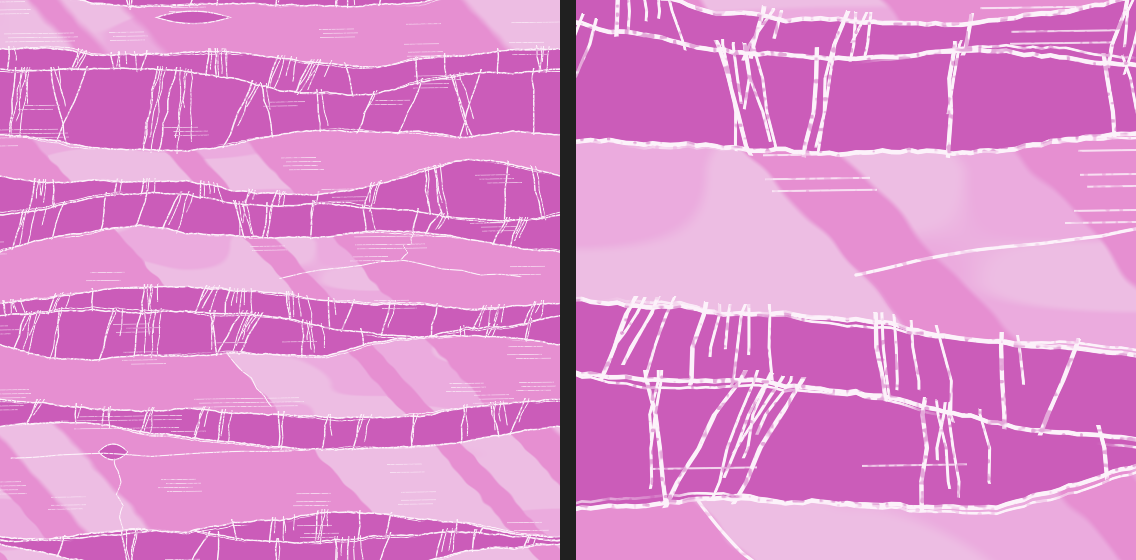
Left, the full canvas; right, a detail of the centre.
A Shadertoy shader for this pattern:

```glsl
const float TAU = 6.2831853;
const vec3 PINK = vec3(0.90, 0.56, 0.82);
const vec3 SHEEN = vec3(0.92, 0.67, 0.87);
const vec3 PALE = vec3(0.93, 0.74, 0.89);
const vec3 ROCK = vec3(0.795, 0.36, 0.725);
const vec3 CHALK = vec3(0.99, 0.95, 0.98);

float hash(vec2 p) {
    vec3 q = fract(p.xyx * 0.1031);
    q += dot(q, q.yzx + 33.33);
    return fract((q.x + q.y) * q.z);
}

float noise(vec2 p) {
    vec2 i = floor(p), f = p - i;
    f *= f * (3.0 - 2.0 * f);
    return mix(mix(hash(i), hash(i + vec2(1, 0)), f.x),
               mix(hash(i + vec2(0, 1)), hash(i + 1.0), f.x), f.y);
}

// Angular wobble that wraps across the canvas
float kinks(float x, float cells, float seed) {
    float t = x * cells, i = floor(t);
    return mix(hash(vec2(mod(i, cells), seed)),
               hash(vec2(mod(i + 1.0, cells), seed)), t - i) - 0.5;
}

float ink(float d, float halfWidth, float px) {
    return 1.0 - smoothstep(halfWidth - 0.6 * px, halfWidth + 0.6 * px, d);
}

// Two harmonics, in thousandths of the canvas, plus kinks
float edge(float x, float base, vec4 harmonics, float seed) {
    vec2 a = TAU * x * vec2(1, 2);
    vec4 waves = vec4(cos(a.x), sin(a.x), cos(a.y), sin(a.y));
    return base + 0.001 * dot(harmonics, waves) + 0.011 * kinks(x, 12.0, seed)
         + 0.003 * kinks(x, 48.0, seed + 7.0) + 0.0015 * kinks(x, 190.0, seed);
}

// A firm line with a loose, broken second pass
float sketch(vec2 p, float y, float seed, float px) {
    float loose = y + 0.012 * kinks(p.x, 8.0, seed + 3.0);
    float broken = smoothstep(-0.2, 0.0, kinks(p.x, 13.0, seed + 5.0));
    return max(ink(abs(p.y - y), 0.0014, px), broken * ink(abs(p.y - loose), 0.0008, px));
}

// Clusters of leaning strokes across one layer
float hatch(vec2 p, float top, float bottom, float seed, float px) {
    float height = bottom - top, over = 0.006, result = 0.0;
    if (height < 0.01 || p.y < top - over || p.y > bottom + over) return 0.0;
    float cells = 13.0, home = floor(p.x * cells);
    for (float j = -1.0; j < 2.0; j++) {
        float cell = home + j, id = mod(cell, cells);
        float count = 1.0 + floor(5.5 * pow(hash(vec2(id, seed)), 1.4));
        float start = (cell + 0.9 * hash(vec2(id, seed + 2.0))) / cells;
        float tilt = 0.7 * (hash(vec2(id, seed + 4.0)) - 0.7);
        for (float k = 0.0; k < count; k++) {
            float r = hash(vec2(id + 17.0 * k, seed + 6.0));
            float lean = tilt + 0.3 * (r - 0.5);
            float reach = k < 1.0 ? 1.0 : mix(0.4, 1.1, fract(r * 7.0));
            float x = start + k * (0.003 + 0.007 * r) + lean * (p.y - top)
                    + 0.005 * kinks(p.y, 50.0, seed + id + k);
            float dist = abs(p.x - x) * inversesqrt(1.0 + lean * lean);
            float inside = ink(p.y, top + height * reach + 0.003, px);
            result = max(result, inside * ink(dist, k < 1.0 ? 0.0013 : 0.0009, px));
        }
    }
    return result;
}

// Sparse groups of short, nearly level marks
float ticks(vec2 p, float px) {
    float y = 140.0 * p.y + 2.0 * p.x, row = floor(y), group = floor(row / 4.0);
    float x = p.x * 16.0 + 0.4 * hash(vec2(row, 3)) + 0.37 * group;
    float drawn = step(0.91, hash(vec2(floor(x), group))) * step(0.35, hash(vec2(row, 8)));
    return 0.8 * drawn * ink(abs(y - row - 0.5) / 140.0, 0.0006, px);
}

// Two-layer stratum: x is rock coverage, y is chalk coverage
vec2 stratum(vec2 p, vec3 base, vec4 upper, vec4 middle, vec4 lower, float seed, float px) {
    float top = edge(p.x, base.x, upper, seed);
    float bottom = max(top + 0.004, edge(p.x, base.z, lower, seed + 20.0));
    float mid = clamp(edge(p.x, base.y, middle, seed + 40.0), top, bottom);
    float lines = max(sketch(p, top, seed, px), sketch(p, bottom, seed + 20.0, px));
    lines = max(lines, sketch(p, mid, seed + 40.0, px));
    float strokes = max(hatch(p, top, mid, seed + 60.0, px), hatch(p, mid, bottom, seed + 80.0, px));
    return vec2(ink(max(top - p.y, p.y - bottom), 0.0, px), max(lines, strokes));
}

float crack(vec2 p, vec2 a, vec2 b, float px) {
    vec2 along = b - a, rel = p - a;
    float t = clamp(dot(rel, along) / dot(along, along), 0.0, 1.0);
    vec2 side = normalize(vec2(-along.y, along.x));
    float bend = 0.016 * kinks(t, 6.0, a.x * 90.0) * sin(t * 0.5 * TAU);
    return ink(length(rel - along * t - side * bend), 0.001, px);
}

vec2 gem(vec2 p, vec2 center, vec2 size, float px) {
    vec2 q = abs(p - center) / size;
    float d = (q.x * q.x + q.y - 1.0) * size.y;
    return vec2(ink(d, 0.0, px), ink(abs(d), 0.0012, px));
}

float streak(float s, float from, float to, float soft) {
    return smoothstep(from - soft, from + soft, s) * (1.0 - smoothstep(to - soft, to + soft, s));
}

void mainImage(out vec4 fragColor, in vec2 fragCoord) {
    vec2 uv = fragCoord / iResolution.xy;
    float px = 1.0 / iResolution.y, depth = 1.0 - uv.y;
    vec2 p = vec2(uv.x, fract(depth - 0.05) + 0.05);

    // Diagonal sheen
    float s = fract(uv.x - 0.91 * depth + 0.2) + 0.008 * (noise(uv * 50.0) - 0.5);
    float soft = mix(0.012, 0.003, smoothstep(0.1, 0.35, depth));
    float wide = streak(s, 0.03, 0.25, soft);
    float low = step(0.755, depth) * streak(s, 0.49, 0.61, 0.008);
    float sheen = max(max(wide, low), streak(s, 0.305, 0.41, soft));
    float patches = smoothstep(0.47, 0.53, noise(uv * vec2(6, 16) + 4.0) + 0.2 * wide - 0.06);
    vec3 color = mix(PINK, mix(SHEEN, PALE, patches), sheen);

    // Rock strata
    vec2 m = stratum(p, vec3(0.097, 0.138, 0.247), vec4(-9, -7, -5, 6), vec4(-15, -14, 4, 8), vec4(1, 16, -7, -4), 1.0, px);
    m = max(m, stratum(p, vec3(0.322, 0.37, 0.424), vec4(-20, 8, 7, 13), vec4(10, -17, 7, -5), vec4(8, -5, 12, -5), 102.0, px));
    m = max(m, stratum(p, vec3(0.533, 0.572, 0.624), vec4(6, -14, 2, 0), vec4(-3, -21, -4, 1), vec4(-8, 18, 5, 7), 203.0, px));
    m = max(m, stratum(p, vec3(0.731, 0.8, 0.781), vec4(-11, -4, -5, 3), vec4(-21, -15, -3, -1), vec4(-21, -15, -3, -1), 304.0, px));
    m = max(m, stratum(p, vec3(0.941, 0.959, 0.998), vec4(17, 13, 4, -3), vec4(2, -3, 7, 4), vec4(-17, 4, -5, 5), 405.0, px));

    // Gems, cracks and ticks
    m = max(m, gem(p, vec2(0.345, 1.031), vec2(0.065, 0.011), px));
    m = max(m, gem(p, vec2(0.202, 0.807), vec2(0.026, 0.014), px));
    m.y = max(m.y, crack(p, vec2(0.02, 0.818), vec2(0.52, 0.805), px));
    m.y = max(m.y, crack(p, vec2(0.204, 0.82), vec2(0.22, 0.945), px));
    m.y = max(m.y, crack(p, vec2(0.405, 0.63), vec2(0.485, 0.726), px));
    m.y = max(m.y, crack(p, vec2(0.5, 0.497), vec2(0.72, 0.465), px));
    m.y = max(m.y, crack(p, vec2(0.72, 0.465), vec2(0.93, 0.494), px));
    m.y = max(m.y, crack(p, vec2(0.715, 0.465), vec2(0.738, 0.417), px));
    m.y = max(m.y, ticks(p, px));

    // Chalk wear and final layering
    float wear = mix(0.5, 1.0, smoothstep(0.15, 0.45, noise(uv * 380.0)));
    color = mix(color, ROCK, m.x);
    fragColor = vec4(mix(color, CHALK, m.y * wear), 1.0);
}
```
